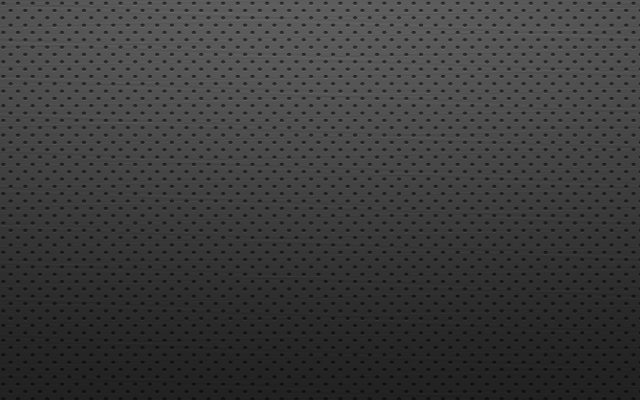
Reproduce this pattern procedurally as a Shadertoy shader.

```glsl
// Perforated dark metal sheet: staggered rows of small oval holes with a lit
// lower lip, over faint brushed streaks and a vertical light falloff.
// Holes come from a folded lattice; the streaks are layered sines.

#define PITCH 0.03664                  // hole spacing along a row, in canvas heights
#define FIRST_HOLE vec2(0.0083, 0.0083) // from the top left corner
#define HOLE_RADIUS 0.0054
#define HOLE_SQUASH 0.78
#define LIP_DROP 0.0024
#define LIP_GAIN 0.22
#define SHADE_BOTTOM 0.125
#define SHADE_TOP 0.365
#define SIDE_FALLOFF 0.045
#define STREAK_GAIN 0.006

// Vector from the nearest hole centre; y points down.
vec2 latticeOffset(vec2 p) {
    float rowHeight = 0.5 * PITCH;
    float row = floor(p.y / rowHeight + 0.5);
    float stagger = 0.5 * mod(row, 2.0);
    float column = floor(p.x / PITCH - stagger + 0.5);
    return p - vec2((column + stagger) * PITCH, row * rowHeight);
}

// Antialiased coverage of one oval hole.
float holeMask(vec2 q, float blur) {
    float d = length(q / vec2(1.0, HOLE_SQUASH)) - HOLE_RADIUS;
    return 1.0 - smoothstep(-blur, blur, d);
}

// Fine horizontal dashes, broken up along x.
float brushedStreaks(vec2 p) {
    float sum = 0.0;
    for (int i = 0; i < 6; i++) {
        float k = float(i);
        float line = sin(p.y * (331.0 + 97.0 * k) + 1.7 * k);
        float breakup = sin(p.x * (5.0 + 3.7 * k) + p.y * (43.0 + 29.0 * k) + 2.3 * k);
        sum += line * breakup;
    }
    return sum;
}

// Light from above, dimming towards the sides.
float sheetShade(vec2 uv) {
    float light = smoothstep(-0.1, 1.05, uv.y);
    float side = 2.0 * uv.x - 1.0;
    return mix(SHADE_BOTTOM, SHADE_TOP, light) - SIDE_FALLOFF * side * side * uv.y;
}

void mainImage(out vec4 fragColor, in vec2 fragCoord) {
    vec2 uv = fragCoord / iResolution.xy;
    vec2 p = vec2(fragCoord.x, iResolution.y - fragCoord.y) / iResolution.y;
    float blur = 0.7 / iResolution.y;

    float shade = sheetShade(uv);
    float metal = shade + STREAK_GAIN * brushedStreaks(p) * (0.4 + 0.6 * uv.y);

    // Lit lip below each hole, then the recessed hole itself
    vec2 q = latticeOffset(p - FIRST_HOLE);
    float lip = holeMask(q - vec2(0.0, LIP_DROP), blur);
    metal *= 1.0 + LIP_GAIN * lip;
    float depth = mix(0.36, 0.66, smoothstep(-HOLE_RADIUS, HOLE_RADIUS, q.y));
    float value = mix(metal, shade * depth, holeMask(q, blur));

    fragColor = vec4(vec3(value), 1.0);
}
```
